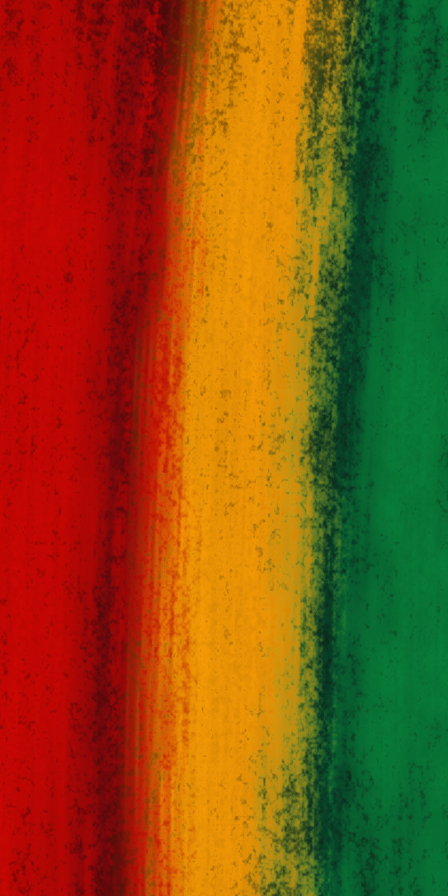
Write a Shadertoy shader that draws this background.

```glsl
const vec3 RED = vec3(0.765, 0.025, 0.01);
const vec3 MAROON = vec3(0.46, 0.03, 0.045);
const vec3 ORANGE = vec3(0.82, 0.23, 0.03);
const vec3 GOLD = vec3(0.915, 0.575, 0.02);
const vec3 OLIVE = vec3(0.58, 0.56, 0.13);
const vec3 GREEN = vec3(0.03, 0.475, 0.215);
const vec3 PINE = vec3(0.03, 0.26, 0.155);
const vec3 SOOT = vec3(0.13, 0.06, 0.05);

float hash(vec2 p) {
    vec3 q = fract(vec3(p.xyx) * 0.1031);
    q += dot(q, q.yzx + 33.33);
    return fract((q.x + q.y) * q.z);
}

float noise(vec2 p) {
    vec2 cell = floor(p);
    vec2 f = fract(p);
    f = f * f * (3.0 - 2.0 * f);
    float low = mix(hash(cell), hash(cell + vec2(1.0, 0.0)), f.x);
    float high = mix(hash(cell + vec2(0.0, 1.0)), hash(cell + 1.0), f.x);
    return mix(low, high, f.y);
}

float fbm(vec2 p) {
    float sum = 0.0;
    float weight = 0.533;
    for (int i = 0; i < 4; i++) {
        sum += weight * noise(p);
        p = p * 2.03 + 17.0;
        weight *= 0.5;
    }
    return sum;
}

// Soft vertical band, one at its centre
float band(float x, float centre, float width) {
    float d = (x - centre) / width;
    return exp(-d * d);
}

// Ragged paint coverage to the right of a seam
float coverage(float x, float seam, float width, float rough) {
    return smoothstep(-0.8, 0.8, (x - seam) / width + rough);
}

void mainImage(out vec4 fragColor, in vec2 fragCoord) {
    vec2 uv = fragCoord / iResolution.xy;
    vec2 p = fragCoord / iResolution.x;
    float t = uv.y;

    // Leaning seams between the three paints
    float goldSeam = 0.335 + 0.105 * t * t;
    float greenSeam = 0.605 + 0.11 * t;
    float x = uv.x + 0.018 * (noise(vec2(3.0, t * 7.0)) - 0.5);

    // Bristle streaks follow the lean, grain stays with the wall
    float lane = p.x - 0.09 * t * t;
    float streak = fbm(vec2(lane * 36.0, p.y * 1.8)) - 0.5;
    float bristle = noise(vec2(lane * 125.0, p.y * 5.0)) - 0.5;
    float grain = fbm(p * vec2(95.0, 80.0) + 40.0) - 0.5;
    float speck = noise(p * vec2(210.0, 170.0) + 9.0) - 0.5;
    float patches = fbm(p * vec2(14.0, 8.0) + 4.0) - 0.5;
    float rough = 1.3 * streak + 0.95 * grain + 0.45 * bristle
                + 0.35 * speck + 0.6 * patches;
    float ends = smoothstep(0.72, 1.0, t);
    float foot = smoothstep(0.25, 0.0, t);

    // Red field with a worn maroon band
    float redWear = 0.85 * band(x, goldSeam - 0.095, 0.07 + 0.035 * ends)
                  + 0.25 * ends + 0.3 * foot * band(x, 0.14, 0.09);
    vec3 red = mix(RED, MAROON, clamp(redWear * (0.9 + rough), 0.0, 1.0));

    // Green field, darkest beside the gold
    float greenWear = 0.95 * band(x, greenSeam + 0.095, 0.07)
                    + 0.30 * ends + 0.18 * foot + 0.10;
    greenWear += 0.45 * patches;
    vec3 green = mix(GREEN, PINE, clamp(greenWear * (0.9 + rough), 0.0, 1.0));

    // Layer the paints from left to right
    float orange = coverage(x, goldSeam - 0.03, 0.06, rough);
    float gold = coverage(x, goldSeam + 0.03, 0.07, rough);
    vec3 color = mix(red, ORANGE, 0.8 * orange);
    color = mix(color, GOLD, gold);
    color = mix(color, OLIVE, 0.9 * coverage(x, greenSeam - 0.005, 0.08, rough));
    color = mix(color, green, coverage(x, greenSeam + 0.055, 0.07, rough));

    // Thin dark wear, strongest along the seams and upper edge
    float exposure = 0.10 * band(x, goldSeam - 0.05, 0.07)
                   + 0.11 * band(x, greenSeam + 0.075, 0.06)
                   + 0.05 * foot;
    exposure += ends * (0.10 + 0.13 * band(x, goldSeam - 0.02, 0.07)
                      + 0.16 * band(x, greenSeam + 0.02, 0.05));
    float pits = 0.55 * grain + 0.20 * speck + 0.28 * streak + 0.18 * patches;
    float bare = smoothstep(0.03, 0.42, pits + exposure);
    color = mix(color, mix(SOOT, color * 0.35, 0.65), 0.58 * bare);

    // Fine relief
    color *= 1.0 + 0.15 * grain + 0.05 * bristle + 0.05 * speck;
    fragColor = vec4(clamp(color, 0.0, 1.0), 1.0);
}
```
